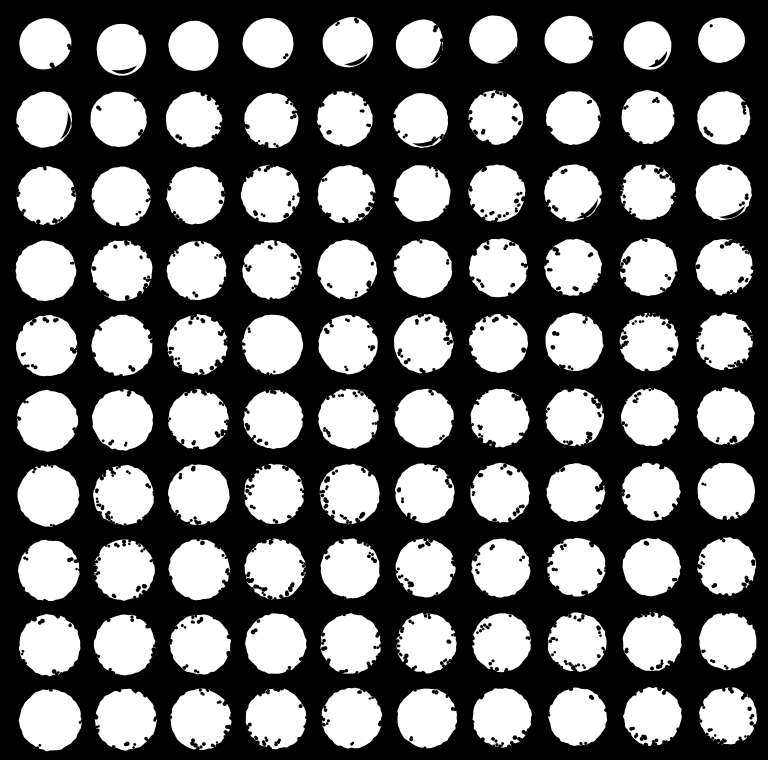
This pattern is drawn by a WebGL 2 fragment shader. Its source:

```glsl
#version 300 es
precision highp float;
// A ten by ten grid of white discs on black, slightly sheared, each with a worn rim.
// Signed distance to a noisy circle, minus hashed specks clustered along the edge;
// the top rows are smaller, smoother, less regular, and some are cut by a crescent.

uniform vec2 u_resolution;
out vec4 fragColor;

const float TAU = 6.2831853;

// Three random values in 0..1 from integer mixing.
vec3 hash3(ivec3 seed) {
    uvec3 v = uvec3(seed + 64) * 1664525u + 1013904223u;
    v.x += v.y * v.z; v.y += v.z * v.x; v.z += v.x * v.y;
    v ^= v >> 16u;
    v.x += v.y * v.z; v.y += v.z * v.x; v.z += v.x * v.y;
    return vec3(v >> 8u) / 16777216.0;
}

// Smooth noise around a circle, -1..1, with the given number of slots per turn.
float rimNoise(float turn, int slots, ivec2 cell) {
    float x = turn * float(slots);
    int k = int(floor(x));
    float a = hash3(ivec3(cell, 200 + slots + k % slots)).x;
    float b = hash3(ivec3(cell, 200 + slots + (k + 1) % slots)).x;
    return mix(a, b, smoothstep(0.0, 1.0, x - float(k))) * 2.0 - 1.0;
}

// Small dark dots in pairs, biting into the rim; returns their distance.
float specks(vec2 q, float radius, float density, ivec2 cell) {
    float dist = 1.0;
    for (int k = 0; k < 44; k++) {
        vec3 h = hash3(ivec3(cell, k));
        float patchy = hash3(ivec3(cell, 100 + k / 5)).y;
        if (h.x > density * (0.25 + 2.2 * patchy * patchy)) continue;
        vec3 g = hash3(ivec3(cell, 400 + k));
        float angle = (float(k) + h.y) * TAU / 44.0;
        float depth = 0.0075 * h.z * h.z * (0.5 + patchy) - 0.0005;
        vec2 dot1 = (radius - depth) * vec2(cos(angle), sin(angle));
        vec2 dot2 = dot1 + (g.xy - 0.5) * 0.008;
        float size = mix(0.0018, 0.0030, g.z);
        dist = min(dist, min(length(q - dot1) - size, length(q - dot2) - size * 0.85));
    }
    return dist;
}

// Tapered arc lying just inside the lower right of the rim.
float crescent(vec2 q, float radius, float middle) {
    float swing = atan(q.y, q.x) - middle;
    float taper = 1.0 - swing * swing / 0.36;
    return abs(length(q) - radius * 0.9) - 0.0026 * taper;
}

void main() {
    // Canvas width is one unit, y runs down from the top.
    vec2 p = vec2(gl_FragCoord.x, u_resolution.y - gl_FragCoord.y) / u_resolution.x;

    // Sheared grid: nearest cell and offset from its centre.
    mat2 grid = mat2(0.0981, -0.0006, 0.0009, 0.0975);
    p -= vec2(0.0573, 0.0603);
    vec2 id = clamp(round(inverse(grid) * p), 0.0, 9.0);
    ivec2 cell = ivec2(id);
    vec3 h = hash3(ivec3(cell, 300));
    float fresh = exp(-0.8 * id.y);
    vec2 q = p - grid * id - (h.xy - 0.5) * (0.0008 + 0.008 * fresh);

    // Disc with a broad wobble on top rows and a fine ragged edge below.
    float turn = atan(q.y, q.x) / TAU + 0.5;
    float radius = 0.0398 - 0.00025 * id.x - 0.0068 * fresh + (h.z - 0.5) * 0.0008;
    float rim = radius + 0.0022 * fresh * rimNoise(turn, 6, cell)
              + 0.0009 * (1.0 - 0.8 * fresh) * rimNoise(turn, 52, cell);
    float dist = length(q) - rim;

    // Wear: specks everywhere, crescents only in the first three rows.
    vec3 wear = hash3(ivec3(cell, 301));
    float density = (1.0 - 0.85 * fresh) * mix(0.12, 0.46, wear.x)
                  * (id.x < 0.5 ? 0.6 : 1.0);
    dist = max(dist, -specks(q, radius, density, cell));
    if (id.y < 2.5 && wear.y > 0.74)
        dist = max(dist, -crescent(q, radius, mix(-0.1, 1.4, wear.z)));

    float white = clamp(0.5 - dist * u_resolution.x, 0.0, 1.0);
    fragColor = vec4(vec3(white), 1.0);
}
```
